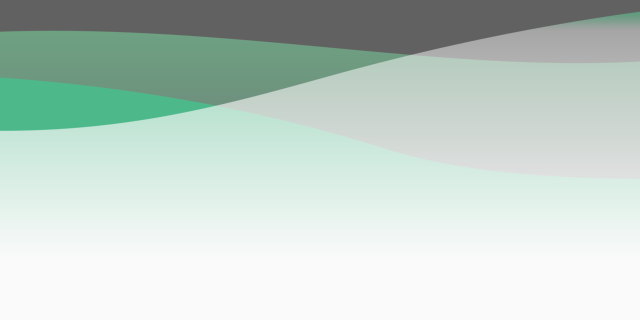
This background is drawn by a WebGL 2 fragment shader. Its source:

```glsl
#version 300 es
precision highp float;
// Overlapping translucent waves: a dark band, a sage band and a green band,
// crossed by a rising pale veil that fades to near white at the foot.
// Each wave edge is a polynomial depth below the top of the canvas.

#define UNITS 384.0        // canvas height in depth units
#define VEIL_START 0.373   // veil opacity at the top
#define VEIL_RATE 0.00202  // opacity gained per unit of depth
#define CORNER_TOP 12.0    // depths over which the corner tint fades
#define CORNER_END 39.0

uniform vec2 u_resolution;
out vec4 fragColor;

const vec3 DARK = vec3(0.380);
const vec3 SAGE = vec3(0.431, 0.627, 0.510);
const vec3 SLATE = vec3(0.437, 0.471, 0.459);
const vec3 GREEN = vec3(0.302, 0.725, 0.541);
const vec3 PALE = vec3(0.980);
const vec3 CORNER = vec3(0.365, 0.610, 0.485);

// Lower edge of the dark band
float darkEdge(float x) {
  return 38.0 + x * (-26.4 + x * (171.5 - x * (77.3 + 32.0 * x)));
}

// Lower edge of the sage band: steepens, then levels out
float sageEdge(float x) {
  float u = 1.0 - x;
  float falling = 93.0 + x * (55.0 + x * (121.0 + 39.0 * x));
  float levelling = 215.0 - u * (15.0 + u * (30.0 + 406.0 * u));
  return x < 0.612 ? falling : levelling;
}

// Upper edge of the veil, climbing to the right
float veilEdge(float x) {
  float u = 1.0 - x;
  float lift = 157.0 - x * x * (232.0 + x * (224.0 - 375.0 * x));
  float climb = 14.0 + u * (105.0 + 112.0 * u);
  return x < 0.521 ? lift : climb;
}

// Smooth coverage of the area below an edge
float below(float depth, float edge, float pixel) {
  return smoothstep(-0.75 * pixel, 0.75 * pixel, depth - edge);
}

void main() {
  vec2 uv = gl_FragCoord.xy / u_resolution;
  float depth = (1.0 - uv.y) * UNITS;
  float pixel = UNITS / u_resolution.y;

  // Three stacked bands
  float fade = pow(clamp((depth - 40.0) / 175.0, 0.0, 1.0), 1.3);
  vec3 color = mix(DARK, mix(SAGE, SLATE, fade), below(depth, darkEdge(uv.x), pixel));
  color = mix(color, GREEN, below(depth, sageEdge(uv.x), pixel));

  // Veil, tinted green where it reaches the upper corner
  float opacity = clamp(VEIL_START + VEIL_RATE * depth, 0.0, 1.0);
  vec3 veiled = mix(color, PALE, opacity);
  float tint = 1.0 - smoothstep(CORNER_TOP, CORNER_END, depth);
  veiled = mix(veiled, CORNER, tint);
  color = mix(color, veiled, below(depth, veilEdge(uv.x), pixel));

  fragColor = vec4(color, 1.0);
}
```
